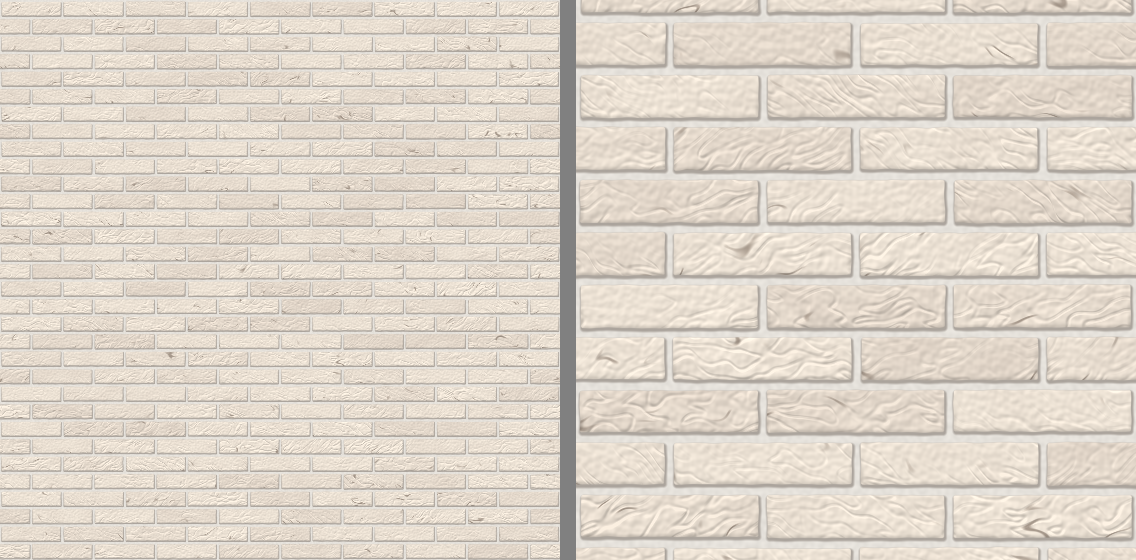
Left, the full canvas; right, a detail of the centre.
This texture is drawn by a Shadertoy shader. Its source:

```glsl
const vec2 BRICK_COUNT = vec2(9.0, 32.0);
const vec2 JOINT = vec2(0.0050, 0.0058);
const float CORNER_RADIUS = 0.0012;
const float EDGE_WOBBLE = 0.0007;
const vec2 SHADOW_OFFSET = vec2(0.0005, -0.0011);
const float SHADOW_SOFTNESS = 0.0019;
const vec2 LIGHT_STEP = vec2(-0.0007, 0.0017);
const float RELIEF_STRENGTH = 0.30;
const vec3 BRICK_LIGHT = vec3(0.925, 0.885, 0.832);
const vec3 BRICK_DARK = vec3(0.850, 0.800, 0.750);
const vec3 MORTAR = vec3(0.900, 0.885, 0.860);
const vec3 SHADOW = vec3(0.630, 0.600, 0.570);
const vec3 CRACK = vec3(0.500, 0.440, 0.390);

vec2 hash2(vec2 p) {
    vec3 q = fract(p.xyx * vec3(0.1031, 0.1030, 0.0973));
    q += dot(q, q.yzx + 33.33);
    return fract((q.xx + q.yz) * q.zy);
}

float cornerSlope(vec2 corner, vec2 offset) {
    float angle = 6.2832 * hash2(corner).x;
    return dot(vec2(cos(angle), sin(angle)), offset);
}

float gradientNoise(vec2 p) {
    vec2 i = floor(p), f = fract(p);
    vec2 u = f * f * f * (f * (f * 6.0 - 15.0) + 10.0);
    vec2 e = vec2(1.0, 0.0);
    float low = mix(cornerSlope(i, f), cornerSlope(i + e.xy, f - e.xy), u.x);
    float high = mix(cornerSlope(i + e.yx, f - e.yx), cornerSlope(i + e.xx, f - e.xx), u.x);
    return mix(low, high, u.y);
}

float roundedBox(vec2 p, vec2 halfSize) {
    vec2 q = abs(p) - halfSize + CORNER_RADIUS;
    return length(max(q, 0.0)) + min(max(q.x, q.y), 0.0) - CORNER_RADIUS;
}

// Bends and slants the clay so that its folds run unevenly
vec2 warpClay(vec2 p, float slant) {
    vec2 bend = vec2(gradientNoise(p * 55.0), gradientNoise(p * 55.0 + 17.3));
    return vec2(p.x, p.y + slant * p.x) + 0.007 * bend;
}

float relief(vec2 p, float slant, float roughness) {
    vec2 w = warpClay(p, slant);
    float lumps = gradientNoise(w * vec2(75.0, 115.0));
    float folds = 1.0 - smoothstep(0.0, 0.14, abs(gradientNoise(w * vec2(50.0, 120.0) + 41.0)));
    float grain = gradientNoise(p * 250.0);
    return 0.28 * grain + roughness * (0.65 * lumps - 0.45 * folds);
}

vec3 brickColor(vec2 local, vec2 id, vec2 halfSize, float edge) {
    vec2 tone = hash2(id + 3.7);
    vec2 character = hash2(id + 51.3);
    vec2 p = local + 8.0 * hash2(id + 90.1) + 1.0;
    float slant = 1.4 * (character.x - 0.5);

    // Smooth and torn areas within each brick
    float patches = gradientNoise(p * vec2(22.0, 45.0));
    float lowerSide = -local.y / halfSize.y;
    float roughness = clamp(0.15 + 0.65 * character.y + 0.9 * patches + 0.18 * lowerSide, 0.08, 1.0);

    // Base tint with faint stains
    float stain = 0.35 * gradientNoise(p * vec2(30.0, 60.0) + 23.0);
    vec3 color = mix(BRICK_LIGHT, BRICK_DARK, clamp(0.6 * tone.x * tone.x + stain, 0.0, 1.0));

    // Relief lit from the upper left
    float slope = relief(p, slant, roughness) - relief(p + LIGHT_STEP, slant, roughness);
    color *= 1.0 + RELIEF_STRENGTH * clamp(slope, -0.7, 0.3);

    // Occasional deep cracks
    vec2 w = warpClay(p, slant);
    float crack = 1.0 - smoothstep(0.01, 0.07, abs(gradientNoise(w * vec2(28.0, 75.0) + 7.0)));
    float crackArea = smoothstep(0.16, 0.40, gradientNoise(p * vec2(30.0, 70.0) + 63.0));
    color = mix(color, CRACK, 0.65 * crack * crackArea * smoothstep(0.25, 0.7, roughness));

    // Rounded rim: bright above, dark below
    float rim = smoothstep(-0.0028, 0.0, edge);
    return color * (1.0 - rim * (0.045 + 0.075 * lowerSide));
}

void mainImage(out vec4 fragColor, in vec2 fragCoord) {
    vec2 uv = fragCoord / iResolution.xy;
    float pixel = 1.0 / min(iResolution.x, iResolution.y);

    // Running bond: even rows shift by half a brick
    vec2 grid = uv * BRICK_COUNT;
    grid.x += 0.5 * (1.0 - mod(floor(grid.y), 2.0));
    vec2 id = floor(grid);
    id.x = mod(id.x, BRICK_COUNT.x);
    vec2 local = (fract(grid) - 0.5) / BRICK_COUNT;

    // Slightly uneven size, placement and outline
    vec2 halfSize = 0.5 * (1.0 / BRICK_COUNT - JOINT) - 0.0005 * hash2(id + 12.9);
    local -= 0.0006 * (hash2(id + 70.7) - 0.5);
    float wobble = EDGE_WOBBLE * gradientNoise(uv * 95.0 + 5.0);
    float edge = roundedBox(local, halfSize) + wobble;

    // Sandy mortar under the cast shadow
    vec3 color = MORTAR * (1.0 + 0.05 * gradientNoise(uv * 280.0));
    float shadowEdge = roundedBox(local - SHADOW_OFFSET, halfSize) + wobble;
    color = mix(color, SHADOW, 0.85 * (1.0 - smoothstep(0.0, SHADOW_SOFTNESS, shadowEdge)));

    float coverage = 1.0 - smoothstep(-0.75 * pixel, 0.75 * pixel, edge);
    color = mix(color, brickColor(local, id, halfSize, edge), coverage);
    fragColor = vec4(color, 1.0);
}
```
